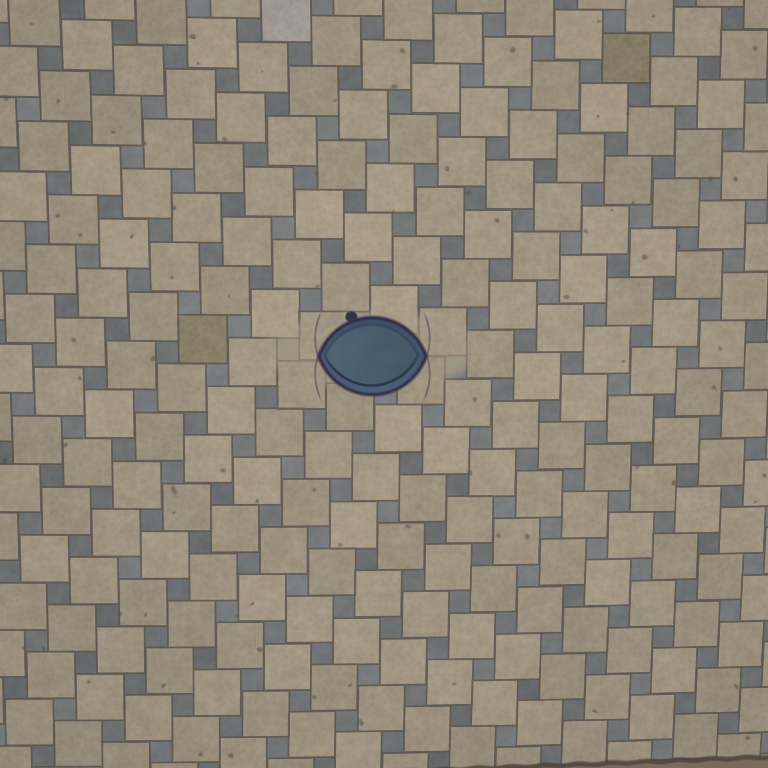
Write a WebGL 1 fragment shader that draws this texture.

```glsl
precision highp float;
uniform vec2 u_resolution;

const float SMALL = 0.459; // small paver side relative to a large one

float hash(vec2 p) {
  return fract(sin(dot(p, vec2(127.1, 311.7))) * 4375.85);
}

vec2 hash2(vec2 p) {
  return vec2(hash(p), hash(p + 37.3));
}

float box(vec2 p, float halfSide) {
  vec2 d = abs(p) - halfSide;
  return max(d.x, d.y);
}

float line(float d, float width, float soft) {
  return 1.0 - smoothstep(width, width + soft, abs(d));
}

// x: distance to the nearest feature, y: random value of its cell
vec2 cellular(vec2 p) {
  vec2 cell = floor(p);
  vec2 best = vec2(9.0, 0.0);
  for (int j = -1; j <= 1; j++) {
    for (int i = -1; i <= 1; i++) {
      vec2 c = cell + vec2(float(i), float(j));
      float d = length(c + hash2(c) - p);
      if (d < best.x) best = vec2(d, hash(c + 9.7));
    }
  }
  return best;
}

float waves(vec2 p) {
  float sum = 0.0, amp = 0.5;
  for (int i = 0; i < 4; i++) {
    sum += amp * sin(p.x + 1.7 * sin(p.y * 0.8)) * sin(p.y + 1.3 * sin(p.x * 0.7));
    p = mat2(1.5, 1.2, -1.2, 1.5) * p + 2.3;
    amp *= 0.6;
  }
  return sum;
}

// Lattice coordinates under a mild perspective bend, solved by iteration
vec2 latticeCoord(vec2 p) {
  vec2 a = vec2(1.003, 0.4583), b = vec2(-0.4621, 1.0027);
  float det = a.x * b.y - a.y * b.x;
  vec2 q = vec2(0.0);
  for (int i = 0; i < 5; i++) {
    vec2 bend = q.x * q.x * vec2(-0.00525, -0.00231)
              + q.y * q.y * vec2(0.0006, -0.00263)
              + q.x * q.y * vec2(-0.0017, -0.0037);
    vec2 r = p - vec2(6.833, 9.479) - bend;
    q = vec2(b.y * r.x - b.x * r.y, a.x * r.y - a.y * r.x) / det;
  }
  return q;
}

vec2 latticePoint(vec2 q) {
  return q.x * vec2(1.0, SMALL) + q.y * vec2(-SMALL, 1.0);
}

float isTile(vec2 id, vec2 chosen) {
  return 1.0 - step(0.5, length(id - chosen));
}

vec3 paving(vec2 p, float soft) {
  vec2 q = latticeCoord(p), c = latticePoint(q);
  float big = 9.0, little = 9.0, joint = 0.0;
  vec2 bigId = vec2(0.0), littleId = vec2(0.0);
  for (int j = -1; j <= 1; j++) {
    for (int i = -1; i <= 1; i++) {
      vec2 id = floor(q + 0.5) + vec2(float(i), float(j));
      vec2 local = c - latticePoint(id);
      float d = box(local + (hash2(id) - 0.5) * 0.025, 0.495);
      float e = box(local - vec2(0.5, -0.5) - vec2(SMALL * 0.5), SMALL * 0.5);
      joint = max(joint, line(d, 0.006, soft));
      if (d < big) { big = d; bigId = id; }
      if (e < little) { little = e; littleId = id; }
    }
  }
  float grain = waves(p * 5.0);
  float mottle = cellular(p * 7.0).x - 0.45;
  float fine = hash(floor(p * 24.0)) - 0.5;

  // Large sandstone pavers, with a few odd ones
  vec3 sand = mix(vec3(0.59, 0.555, 0.48), vec3(0.645, 0.60, 0.52), hash(bigId + 4.0));
  float dark = max(isTile(bigId, vec2(2.0, -9.0)), isTile(bigId, vec2(-3.0, -1.0)));
  sand = mix(sand, vec3(0.51, 0.48, 0.39), dark * 0.85);
  sand = mix(sand, vec3(0.63, 0.60, 0.58), isTile(bigId, vec2(-4.0, -7.0)));
  sand += 0.025 * grain + 0.035 * mottle + 0.015 * fine;

  // Small slate pavers, worn away around the centre
  vec3 slate = vec3(0.435, 0.45, 0.455) * (0.93 + 0.16 * hash(littleId + 8.0));
  slate += 0.025 * grain + 0.02 * mottle;
  float worn = 1.0 - smoothstep(0.85, 1.15, length((p - vec2(7.75, 7.3)) / vec2(2.2, 0.82)));
  slate = mix(slate, vec3(0.61, 0.58, 0.50), worn * 0.9);
  vec3 color = mix(sand, slate, smoothstep(-soft, soft, big));
  color = mix(color, vec3(0.33, 0.31, 0.28), joint * (0.75 - 0.45 * worn));

  // Scattered dirt
  vec2 spot = cellular(p * 2.2 + 0.12 * grain);
  float dirt = step(0.93, spot.y) * (1.0 - smoothstep(0.03, 0.16, spot.x + 0.06 * grain));
  return mix(color, vec3(0.36, 0.33, 0.30), dirt * 0.6);
}

float lens(vec2 p, float radius, float offset) {
  return length(vec2(p.x, abs(p.y) + offset)) - radius;
}

vec3 drawLens(vec3 color, vec2 p, float soft) {
  float outer = lens(p, 1.194, 0.371);
  float inner = lens(p - vec2(-0.02, -0.02), 1.06, 0.43);
  float tails = line(outer, 0.01, 0.04);
  float crossing = line(length(p + vec2(0.0, 0.371)) - 1.194, 0.004, 0.03)
                 + line(length(p - vec2(0.0, 0.371)) - 1.194, 0.004, 0.03);
  float tips = smoothstep(1.05, 1.13, abs(p.x)) * (1.0 - smoothstep(1.15, 1.36, abs(p.x)));
  color = mix(color, vec3(0.35, 0.28, 0.34), min(crossing, 1.0) * tips * 0.65);
  float knob = length((p - vec2(-0.44, -0.82)) * vec2(0.9, 1.0)) - 0.11;
  color = mix(color, vec3(0.18, 0.20, 0.25), 1.0 - smoothstep(-soft, soft, knob));
  vec3 rim = vec3(0.27, 0.34, 0.43) + 0.04 * p.y;
  vec3 glass = vec3(0.28, 0.36, 0.42) + 0.02 * waves(p * 3.0) - 0.025 * p.x;
  vec3 body = mix(glass, rim, smoothstep(-soft, soft, inner));
  float lower = smoothstep(-0.2, 0.4, p.y);
  body = mix(body, vec3(0.14, 0.19, 0.27), line(inner, 0.01, 0.035) * (0.3 + 0.55 * lower));
  body = mix(body, vec3(0.17, 0.15, 0.25), smoothstep(-0.09, -0.02, outer) * 0.85);
  color = mix(color, vec3(0.30, 0.24, 0.31), tails * 0.5);
  return mix(color, body, 1.0 - smoothstep(-soft, soft, outer));
}

void main() {
  vec2 uv = gl_FragCoord.xy / u_resolution;
  vec2 p = vec2(uv.x, 1.0 - uv.y) * 16.0;
  float soft = max(16.0 / u_resolution.y, 0.025);
  vec3 color = paving(p, soft);

  // Broad light falloff and the dark kerb at the lower right
  color *= 1.03 - 0.07 * smoothstep(0.1, 0.75, length(uv - vec2(0.52, 0.56)));
  float kerb = p.y - 16.0 + (p.x - 10.2) * 0.04 + 0.015 * sin(p.x * 9.0);
  color = mix(color, vec3(0.47, 0.42, 0.36), smoothstep(-soft, soft, kerb));
  color = mix(color, vec3(0.29, 0.25, 0.22), line(kerb, 0.02, 0.06) * 0.8);
  color = drawLens(color, p - vec2(7.76, 7.42), soft);
  gl_FragColor = vec4(color, 1.0);
}
```
